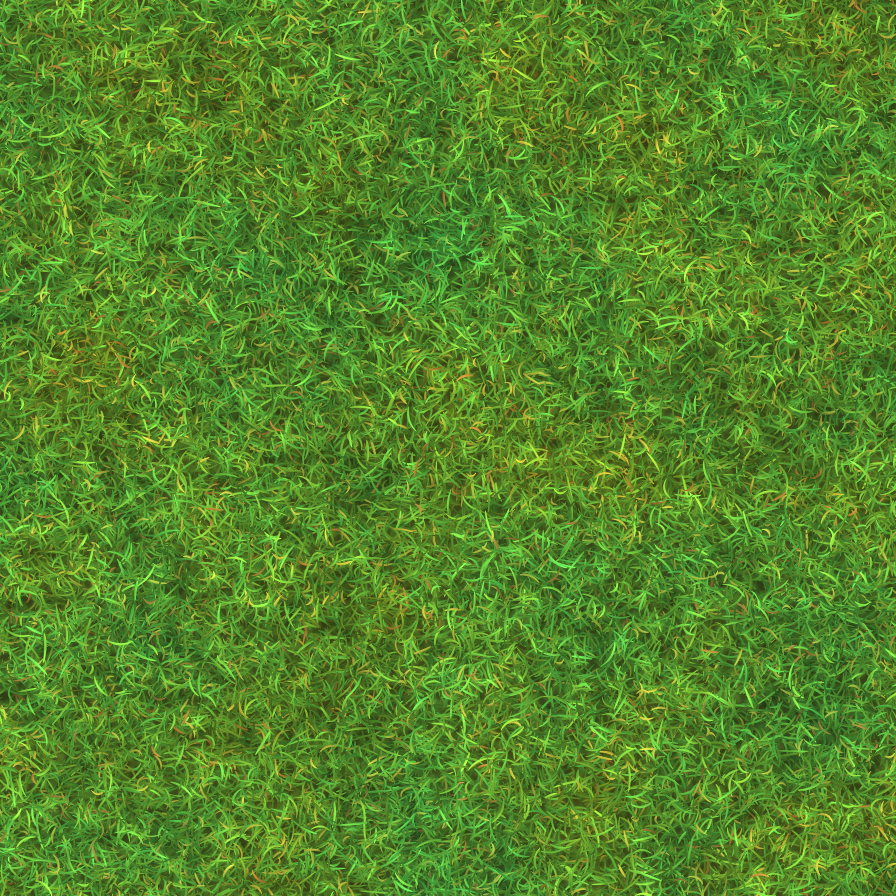
Write a WebGL 2 fragment shader that draws this texture.

```glsl
#version 300 es
precision highp float;
// Short lawn seen from above: many layers of thin curved blades, one per cell
// of a turned grid, stacked from shaded roots to bright tips over dark soil.
// Gradient noise adds broad warm and cool patches and small shaded clumps.

#define LAYERS 22
#define CELLS 40.0        // blade cells across the canvas
#define HALF_WIDTH 0.0016 // thickest blade, half its width
#define BEND 0.22         // sideways curve of a blade
#define STRAW_SHARE 0.12  // part of the blades that is dry
#define PATCH_SCALE 5.0
#define CLUMP_SCALE 38.0
#define PATCH_TINT 0.26
#define CLUMP_SHADE 0.32

uniform vec2 u_resolution;
out vec4 fragColor;

const vec3 SOIL = vec3(0.22, 0.27, 0.09);
const vec3 MOSS = vec3(0.28, 0.41, 0.13);
const vec3 DARK = vec3(0.28, 0.43, 0.13);
const vec3 MID = vec3(0.30, 0.51, 0.16);
const vec3 LEAF = vec3(0.35, 0.60, 0.19);
const vec3 BRIGHT = vec3(0.41, 0.71, 0.23);
const vec3 STRAW = vec3(0.59, 0.61, 0.20);
const vec3 RUST = vec3(0.56, 0.43, 0.18);

vec4 hash4(vec3 p) {
  vec4 q = fract(p.xyzx * vec4(0.1031, 0.1030, 0.0973, 0.1099));
  q += dot(q, q.wzxy + 33.33);
  return fract((q.xxyz + q.yzzw) * q.zywx);
}

float cornerSlope(vec2 corner, vec2 offset) {
  float a = 6.2832 * hash4(vec3(corner, 91.0)).x;
  return dot(vec2(cos(a), sin(a)), offset);
}

// Gradient noise, roughly -0.7 to 0.7
float gradientNoise(vec2 p) {
  vec2 i = floor(p), f = p - i;
  vec2 s = f * f * f * (f * (f * 6.0 - 15.0) + 10.0);
  vec2 e = vec2(1.0, 0.0);
  float low = mix(cornerSlope(i, f), cornerSlope(i + e, f - e), s.x);
  float high = mix(cornerSlope(i + e.yx, f - e.yx), cornerSlope(i + 1.0, f - 1.0), s.x);
  return mix(low, high, s.y);
}

float fbm(vec2 p) {
  return gradientNoise(p) + 0.5 * gradientNoise(p * 2.1 + 17.0)
       + 0.25 * gradientNoise(p * 4.3 + 41.0);
}

mat2 turn(float a) {
  return mat2(cos(a), sin(a), -sin(a), cos(a));
}

vec3 bladeColour(float pick, float vary) {
  vec3 c = DARK;
  c = mix(c, MID, step(0.22, pick));
  c = mix(c, LEAF, step(0.52, pick));
  c = mix(c, BRIGHT, step(0.81, pick));
  // Hue wanders between yellow green and blue green
  return c * mix(vec3(0.78, 0.97, 1.08), vec3(1.2, 1.03, 0.88), vary);
}

// Lays one layer of blades over the colour below it
vec3 addBlades(vec3 below, vec2 uv, float layer, float pixel) {
  float depth = layer / float(LAYERS - 1);
  vec2 p = turn(layer * 2.4) * uv * CELLS + layer * 7.31;
  vec2 cell = floor(p);
  for (int y = -1; y <= 1; y++)
  for (int x = -1; x <= 1; x++) {
    vec2 id = cell + vec2(x, y);
    vec4 place = hash4(vec3(id, layer + 3.0));
    vec4 look = hash4(vec3(id, layer + 57.0));
    bool dry = look.x < STRAW_SHARE;
    float halfLength = mix(0.28, 0.72, place.w) * (dry ? 0.7 : 1.0);

    // Blade space: x runs from root to tip, y across the curved spine
    vec2 q = turn(6.2832 * place.z) * (p - id - place.xy);
    float along = q.x / halfLength;
    if (abs(along) > 1.0) continue;
    float across = (q.y - BEND * (look.w - 0.5) * 2.0 * (along * along - 0.4)) / CELLS;
    float width = HALF_WIDTH * mix(0.65, 1.0, look.z) * sqrt(1.0 - along * along)
                * mix(1.0, 0.7, 0.5 + 0.5 * along);
    float cover = clamp((width - abs(across)) / pixel + 0.5, 0.0, 1.0)
                * smoothstep(1.0, 0.85, abs(along));

    float pick = (look.x - STRAW_SHARE) / (1.0 - STRAW_SHARE);
    vec3 colour = dry ? mix(STRAW, RUST, step(0.82, look.y)) : bladeColour(pick, look.y);
    colour *= mix(0.8, 1.16, depth) * mix(0.86, 1.14, look.z);
    colour *= 1.0 + 0.12 * along + 0.1 * clamp(across / HALF_WIDTH, -1.0, 1.0);
    below = mix(below, colour, cover);
  }
  return below;
}

void main() {
  vec2 uv = gl_FragCoord.xy / u_resolution.y;
  float pixel = 1.0 / u_resolution.y;

  // Soil and moss between the roots
  float ground = gradientNoise(uv * 110.0);
  vec3 colour = mix(SOIL, MOSS, smoothstep(-0.35, 0.4, ground));

  for (int i = 0; i < LAYERS; i++)
    colour = addBlades(colour, uv, float(i), pixel);

  // Clump shade, then broad warm and cool patches
  colour *= 1.0 + CLUMP_SHADE * gradientNoise(uv * CLUMP_SCALE);
  float warmth = fbm(uv * PATCH_SCALE + 5.0);
  float light = fbm(uv * PATCH_SCALE * 1.3 + 60.0);
  colour *= 1.0 + PATCH_TINT * warmth * vec3(1.0, 0.05, -0.7);
  colour *= 1.0 + 0.5 * PATCH_TINT * light;
  fragColor = vec4(clamp(colour, 0.0, 1.0), 1.0);
}
```
